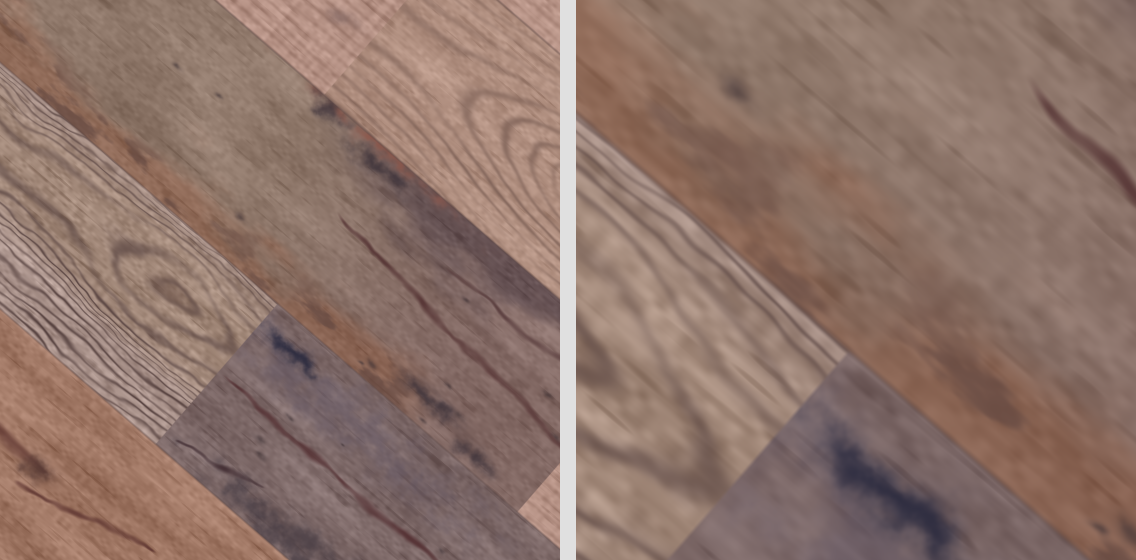
Left, the full canvas; right, a detail of the centre.
This texture is drawn by a WebGL 1 fragment shader. Its source:

```glsl
precision highp float;
// Diagonal floor of mixed reclaimed wood planks with grain, knots, cracks and stains.
uniform vec2 u_resolution;

float hash(vec2 p) {
  p = fract(p * vec2(0.1031, 0.1137));
  p += dot(p, p.yx + 33.33);
  return fract((p.x + p.y) * p.x * 7.31);
}

float noise(vec2 p) {
  vec2 i = floor(p), f = fract(p);
  f = f * f * (3.0 - 2.0 * f);
  i += 100.0;
  return mix(mix(hash(i), hash(i + vec2(1, 0)), f.x),
             mix(hash(i + vec2(0, 1)), hash(i + vec2(1, 1)), f.x), f.y);
}

float fbm(vec2 p) {
  float sum = 0.0, amp = 0.53;
  for (int i = 0; i < 4; i++) {
    sum += amp * noise(p);
    p = p * 2.03 + 7.7;
    amp *= 0.5;
  }
  return sum;
}

// Fibres stretched along the plank with sparse dark pores and grit.
float fibre(vec2 p) {
  float pores = smoothstep(0.7, 0.95, noise(p * vec2(20, 170) + 3.0));
  return fbm(p * vec2(6, 60)) - 0.45 - 0.45 * pores + 0.6 * (noise(p * vec2(110, 190)) - 0.5);
}

// Narrow dark grooves at every whole step of x.
float groove(float x, float sharpness) {
  return pow(0.5 + 0.5 * cos(6.2832 * x), sharpness);
}

float blotch(vec2 p, vec2 center, vec2 size) {
  vec2 d = (p - center) / size;
  d += 2.2 * (vec2(fbm(p * 36.0), fbm(p * 36.0 + 9.0)) - 0.5);
  return exp(-dot(d, d));
}

// Tapered, wandering, broken split from a to b.
float crack(vec2 p, vec2 a, vec2 b, float width) {
  float t = clamp((p.x - a.x) / (b.x - a.x), 0.0, 1.0);
  float wander = 0.03 * (fbm(vec2(p.x * 9.0, a.y * 40.0)) - 0.5);
  float w = width * sqrt(t * (1.0 - t)) * (0.3 + 1.7 * noise(p * vec2(22, 5)));
  float d = abs(p.y - mix(a.y, b.y, t) - wander);
  float depth = 0.45 + 0.55 * noise(p * vec2(40, 90));
  return depth * (1.0 - smoothstep(0.1 * w, w + 0.002, d)) * smoothstep(0.0, 0.04, t * (1.0 - t));
}

// Small worm holes and nicks.
float specks(vec2 p) {
  float s = 0.0;
  for (int i = 0; i < 26; i++) {
    float k = float(i);
    vec2 c = vec2(0.2 + 1.1 * hash(vec2(k, 3)), -0.22 + 0.6 * hash(vec2(k, 8)));
    s += blotch(p, c, vec2(0.009, 0.004) * (0.5 + hash(vec2(k, 5))));
  }
  return min(s, 1.0);
}

vec3 stainedPlank(vec2 p) {
  float cloud = fbm(p * vec2(7, 16)) - 0.5;
  vec3 c = mix(vec3(0.56, 0.47, 0.415), vec3(0.53, 0.43, 0.41), smoothstep(0.5, 1.1, p.x));
  c += 0.14 * cloud + 0.10 * fibre(p);
  float rust = smoothstep(-0.02, 0.06, p.y + 0.15 * cloud) * (1.0 - smoothstep(0.95, 1.1, p.x));
  c = mix(c, vec3(0.55, 0.38, 0.30) + 0.1 * fibre(p), 0.7 * rust);
  c = mix(c, vec3(0.36, 0.26, 0.24), 0.6 * rust * smoothstep(0.5, 0.7, fbm(p * vec2(16, 40) + 4.0)));
  float shade = (1.0 - smoothstep(-0.23, -0.15, p.y + 0.16 * cloud)) * smoothstep(0.55, 0.85, p.x);
  c = mix(c, vec3(0.36, 0.29, 0.31) + 0.1 * fibre(p), 0.7 * shade);
  c = mix(c, vec3(0.56, 0.34, 0.29), 0.8 * blotch(p, vec2(0.70, -0.246), vec2(0.13, 0.012)));
  float dark = blotch(p, vec2(0.58, -0.236), vec2(0.03, 0.016)) + blotch(p, vec2(0.72, -0.218), vec2(0.06, 0.014))
             + blotch(p, vec2(1.06, 0.033), vec2(0.05, 0.013)) + blotch(p, vec2(1.17, 0.06), vec2(0.035, 0.013));
  c = mix(c, vec3(0.23, 0.19, 0.22), 0.8 * min(dark, 1.0));
  c = mix(c, vec3(0.34, 0.21, 0.21), crack(p, vec2(0.70, -0.107), vec2(1.33, -0.055), 0.013));
  return mix(c, vec3(0.36, 0.25, 0.25), crack(p, vec2(0.91, -0.16), vec2(1.35, -0.185), 0.009));
}

vec3 purplePlank(vec2 p) {
  vec3 c = vec3(0.49, 0.41, 0.405) + 0.16 * (fbm(p * vec2(8, 24) + 20.0) - 0.5) + 0.12 * fibre(p);
  c = mix(c, vec3(0.40, 0.35, 0.40), 0.6 * blotch(p, vec2(0.95, 0.155), vec2(0.25, 0.04)));
  c = mix(c, vec3(0.27, 0.23, 0.26), 0.75 * blotch(p, vec2(1.0, 0.385), vec2(0.17, 0.03)));
  c = mix(c, vec3(0.16, 0.16, 0.24), 0.9 * blotch(p, vec2(0.80, 0.135), vec2(0.045, 0.014)));
  c = mix(c, vec3(0.33, 0.19, 0.20), crack(p, vec2(0.735, 0.245), vec2(1.30, 0.247), 0.016));
  return mix(c, vec3(0.27, 0.19, 0.21), crack(p, vec2(0.75, 0.39), vec2(0.93, 0.35), 0.012));
}

vec3 weatheredPlank(vec2 p) {
  vec2 d = p - vec2(0.58, 0.195) + 0.05 * (vec2(fbm(p * 9.0), fbm(p * vec2(6, 14) + 5.0)) - 0.5);
  float ring = sqrt(d.y * d.y + 0.004 * (1.0 - exp(-d.x * d.x / 0.022)));
  float rim = smoothstep(0.05, 0.14, abs(d.y));
  float lines = groove(ring * mix(34.0, 60.0, rim) + 0.8 * fbm(p * vec2(6, 18)), 3.5);
  lines *= 0.35 + 0.9 * noise(p * vec2(9, 45));
  vec3 c = mix(vec3(0.62, 0.52, 0.46), vec3(0.67, 0.58, 0.55), rim) + 0.18 * fibre(p);
  c = mix(c, vec3(0.34, 0.26, 0.25), lines * (0.55 + 0.3 * smoothstep(0.2, 0.35, p.y)));
  return mix(c, vec3(0.45, 0.35, 0.31), 0.6 * blotch(p, vec2(0.58, 0.19), vec2(0.035, 0.014)));
}

vec3 orangePlank(vec2 p) {
  vec3 c = vec3(0.62, 0.46, 0.385) + 0.16 * (fbm(p * vec2(5, 20)) - 0.5) + 0.13 * fibre(p);
  float split = crack(p, vec2(0.42, 0.575), vec2(0.62, 0.585), 0.018) + crack(p, vec2(0.58, 0.625), vec2(0.86, 0.567), 0.016);
  c = mix(c, vec3(0.38, 0.22, 0.20), min(split, 1.0));
  return mix(c, vec3(0.33, 0.22, 0.20), 0.8 * blotch(p, vec2(0.596, 0.586), vec2(0.027, 0.018)));
}

vec3 tanPlank(vec2 p) {
  vec2 d = p - vec2(0.76, -0.425) + 0.025 * (fbm(p * vec2(5, 11)) - 0.5);
  float arch = sqrt(d.y * d.y + 0.012 * (1.0 - smoothstep(-0.12, 0.30, d.x)));
  float lines = groove(arch * 56.0 + 0.7 * fbm(p * vec2(4, 14)), 4.0);
  vec3 c = vec3(0.69, 0.56, 0.50) + 0.13 * fibre(p);
  return mix(c, vec3(0.48, 0.37, 0.33), lines * (0.1 + 0.7 * noise(p * vec2(7, 25))));
}

vec3 pinkPlank(vec2 p) {
  vec3 c = vec3(0.74, 0.60, 0.55) + 0.05 * (noise(p * vec2(130, 7)) - 0.5) + 0.12 * fibre(p);
  c -= 0.07 * groove(p.y * 46.0 + fbm(p * vec2(4, 10)), 3.0);
  return mix(c, vec3(0.52, 0.41, 0.39), 0.7 * blotch(p, vec2(0.483, -0.377), vec2(0.025, 0.014)));
}

float past(float x) { return smoothstep(-0.0015, 0.0015, x); }
float seam(float x) { return 1.0 - smoothstep(0.0, 0.0035, abs(x)); }

void main() {
  vec2 q = gl_FragCoord.xy / u_resolution;
  q.y = 1.0 - q.y;
  // x runs along the planks, y across them.
  vec2 p = vec2(dot(q, vec2(0.7547, 0.656)), dot(q, vec2(-0.656, 0.7547)));
  vec3 pink = pinkPlank(p), dark = vec3(0.25, 0.20, 0.21);
  float hole = 0.6 * specks(p);
  // Rows of planks, each with its butt joint.
  vec3 c = mix(pink, mix(pink, tanPlank(p), past(p.x - 0.548)), past(p.y + 0.583));
  c = mix(c, mix(mix(stainedPlank(p), dark, hole), pink, past(p.x - 1.297)), past(p.y + 0.252));
  c = mix(c, mix(weatheredPlank(p), mix(purplePlank(p), dark, hole), past(p.x - 0.73)), past(p.y - 0.084));
  c = mix(c, orangePlank(p), past(p.y - 0.416));
  float gap = max(max(seam(p.y + 0.583), seam(p.y + 0.252)), max(seam(p.y - 0.084), seam(p.y - 0.416)));
  gl_FragColor = vec4(mix(c, vec3(0.36, 0.28, 0.27), 0.4 * gap), 1.0);
}
```
